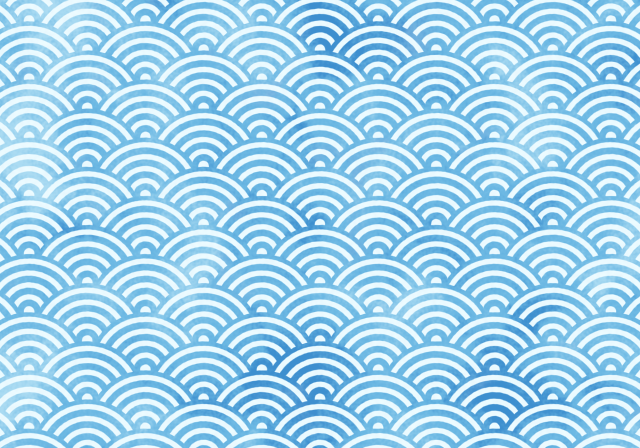
Write a WebGL 1 fragment shader that draws this pattern.

```glsl
precision highp float;

uniform vec2 u_resolution;

vec2 gradientAt(vec2 cell) {
    float angle = 6.2832 * fract(sin(dot(cell, vec2(127.1, 311.7))) * 43758.5);
    return vec2(cos(angle), sin(angle));
}

float gradientNoise(vec2 p) {
    vec2 i = floor(p);
    vec2 f = p - i;
    vec2 u = f * f * f * (f * (f * 6.0 - 15.0) + 10.0);
    vec2 e = vec2(1.0, 0.0);
    float low = mix(dot(gradientAt(i), f), dot(gradientAt(i + e), f - e), u.x);
    float high = mix(dot(gradientAt(i + e.yx), f - e.yx), dot(gradientAt(i + 1.0), f - 1.0), u.x);
    return 1.4 * mix(low, high, u.y);
}

float fbm(vec2 p) {
    float sum = 0.0;
    float amplitude = 0.55;
    for (int octave = 0; octave < 5; octave++) {
        sum += amplitude * gradientNoise(p);
        p = mat2(1.6, 1.2, -1.2, 1.6) * p + 7.3;
        amplitude *= 0.5;
    }
    return sum;
}

// Concentric white bands of one fan, by distance from its centre
float bands(float d, float px) {
    float offset = abs(mod(max(d, 0.045) + 0.0575, 0.205) - 0.1025);
    return 1.0 - smoothstep(0.046 - 0.8 * px, 0.046 + 0.8 * px, offset);
}

// Overlapping fans of radius 1, painted from the back row to the front
float waves(vec2 p, float px) {
    float row = floor((p.y - 0.346) * 2.0);
    float white = 0.0;
    for (int k = 0; k < 3; k++) {
        float j = row + 1.0 - float(k);
        float x = mod(p.x - 0.5 - mod(j, 2.0) + 1.0, 2.0) - 1.0;
        float d = length(vec2(x, p.y - 0.346 - 0.5 * j));
        white = mix(white, bands(d, px), smoothstep(0.0, 1.5 * px, 1.0 - d));
    }
    return white;
}

// Blotchy blue wash with dark pools, pale blooms and paper grain
vec3 watercolour(vec2 p) {
    vec2 warp = 0.5 * vec2(fbm(p * 0.8 + 3.1), fbm(p * 0.8 + 19.7));
    float tone = 0.5 + 0.8 * fbm(p * 0.5 + warp + 41.0);
    tone += 0.22 * (1.0 - smoothstep(0.0, 3.5, p.x));
    tone -= 0.3 * smoothstep(0.15, 0.5, fbm(p * 0.65 - warp + 88.0));
    tone += 0.12 * fbm(p * 5.0) + 0.1 * gradientNoise(p * 19.0);
    vec3 blue = mix(vec3(0.24, 0.56, 0.81), vec3(0.42, 0.72, 0.89), smoothstep(0.0, 0.5, tone));
    blue = mix(blue, vec3(0.67, 0.86, 0.95), smoothstep(0.45, 1.05, tone));

    // Faint violet stains
    float stain = smoothstep(0.2, 0.6, fbm(p * 0.9 + 57.0));
    return mix(blue, vec3(0.50, 0.65, 0.85), 0.35 * stain);
}

void main() {
    vec2 p = 11.0 * gl_FragCoord.xy / u_resolution.x;
    float px = 11.0 / u_resolution.x;
    vec2 rough = 0.004 * vec2(gradientNoise(p * 16.0), gradientNoise(p * 16.0 + 50.0));
    vec3 white = vec3(0.92, 0.98, 1.0) + 0.012 * gradientNoise(p * 12.0);
    gl_FragColor = vec4(mix(watercolour(p), white, waves(p + rough, px)), 1.0);
}
```
